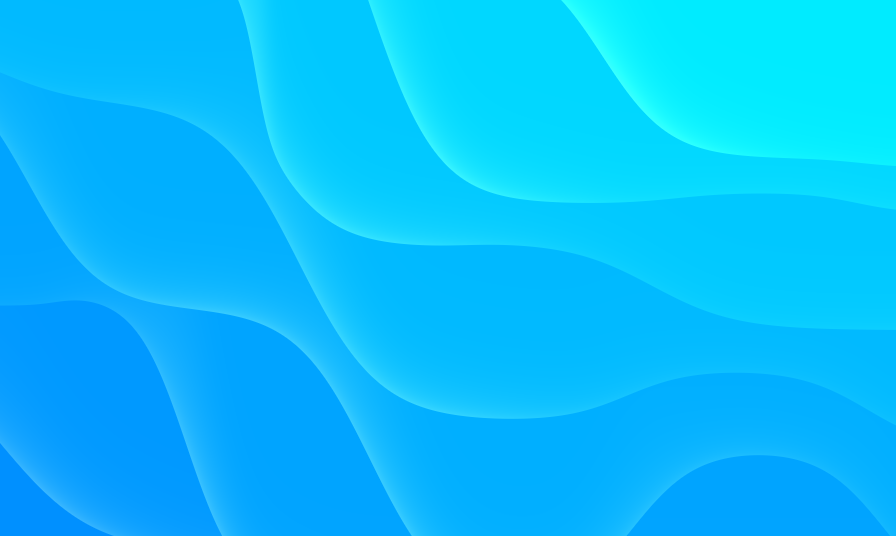
A WebGL 1 fragment shader for this background:

```glsl
precision highp float;
// Overlapping blue-to-cyan waves, lightest at the upper right.
// Every wave edge is a height curve made of a few logistic ramps; sheets are
// laid from the lower left upward, each with a soft glow inside its lower rim.

#define GLOW_TINT vec3(0.17, 0.09, 0.0)
#define GLOW_REACH 0.050
#define RIM_TINT vec3(0.06, 0.03, 0.0)
#define RIM_REACH 0.010
#define GLOW_FLOOR 0.22
#define DEEPEST_GREEN 0.565

uniform vec2 u_resolution;

// Logistic ramp in x: returns its height and its slope.
vec2 ramp(float x, float center, float width, float rise) {
    float s = 1.0 / (1.0 + exp((center - x) / width));
    return rise * vec2(s, s * (1.0 - s) / width);
}

vec2 level(float height) {
    return vec2(height, 0.0);
}

// Lays a sheet over everything above the edge; the glow peaks at glowCenter.
vec3 addSheet(vec3 below, vec2 p, vec2 edge, float green,
              float glowCenter, float glowSpread) {
    float dist = (edge.x - p.y) / sqrt(1.0 + edge.y * edge.y);
    float inside = max(dist, 0.0);
    float offset = (p.x - glowCenter) / glowSpread;
    float strength = mix(GLOW_FLOOR, 1.0, exp(-offset * offset));
    vec3 light = GLOW_TINT * exp(-inside / GLOW_REACH)
               + RIM_TINT * exp(-inside / RIM_REACH);
    vec3 sheet = vec3(0.0, green, 1.0) + strength * light;
    float cover = clamp(dist * u_resolution.y + 0.5, 0.0, 1.0);
    return mix(below, sheet, cover);
}

void main() {
    // Unit canvas height, with y measured downward from the top.
    vec2 p = gl_FragCoord.xy / u_resolution.y;
    p.y = 1.0 - p.y;
    float x = p.x;
    vec3 color = vec3(0.0, DEEPEST_GREEN, 1.0);

    // Lower left corner
    vec2 corner = level(0.620) + ramp(x, 0.0, 0.087, 0.413);
    color = addSheet(color, p, corner, 0.600, 0.10, 0.20);

    // Small hump on the left
    vec2 hump = level(0.570) + ramp(x, 0.109, 0.026, -0.022)
              + ramp(x, 0.348, 0.048, 0.565);
    color = addSheet(color, p, hump, 0.642, 0.38, 0.16);

    // Long wave that dips out of view and returns as the lower right hill
    vec2 hill = level(0.111) + ramp(x, 0.054, 0.065, 0.465)
              + ramp(x, 0.691, 0.070, 0.565)
              + ramp(x, 1.178, 0.061, -0.304)
              + ramp(x, 1.652, 0.061, 0.304);
    color = addSheet(color, p, hill, 0.685, 0.60, 0.75);

    // Central trough
    vec2 trough = level(0.078) + ramp(x, 0.0, 0.070, 0.113)
                + ramp(x, 0.557, 0.076, 0.596)
                + ramp(x, 1.170, 0.059, -0.098)
                + ramp(x, 1.620, 0.065, 0.152);
    color = addSheet(color, p, trough, 0.727, 0.70, 0.36);

    // Upper waves, ending with the bright corner
    vec2 shelf = level(-0.146) + ramp(x, 0.478, 0.013, 0.217)
               + ramp(x, 0.489, 0.065, 0.391)
               + ramp(x, 0.870, 0.043, -0.011)
               + ramp(x, 1.217, 0.078, 0.165);
    color = addSheet(color, p, shelf, 0.785, 0.58, 0.32);

    vec2 crest = level(-0.380) + ramp(x, 0.687, 0.065, 0.761)
               + ramp(x, 1.261, 0.054, -0.022)
               + ramp(x, 1.598, 0.048, 0.039);
    color = addSheet(color, p, crest, 0.842, 0.82, 0.25);

    vec2 bright = level(-0.087) + ramp(x, 1.124, 0.063, 0.383)
                + ramp(x, 1.609, 0.043, 0.017);
    color = addSheet(color, p, bright, 0.920, 1.17, 0.22);

    gl_FragColor = vec4(min(color, 1.0), 1.0);
}
```
